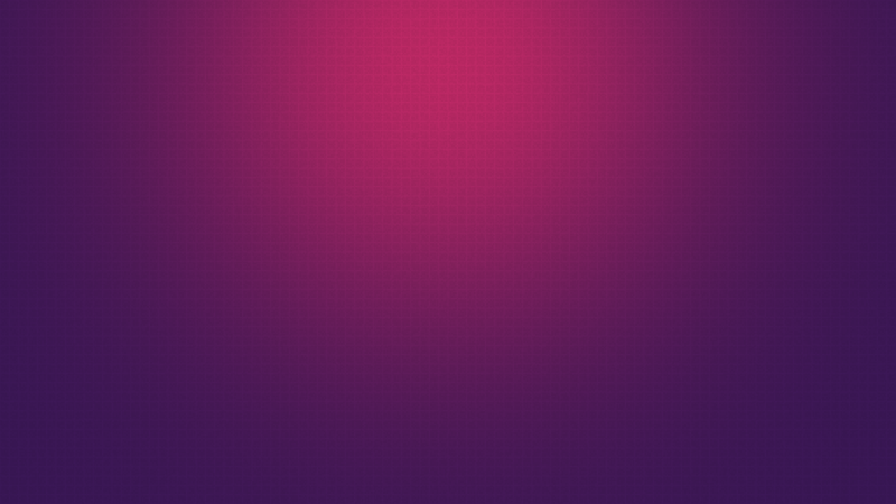
Give the GLSL for this background, as a Shadertoy shader.

```glsl
// Magenta glow near the top of a deep violet backdrop with a faint woven grid.

const vec3 VIOLET = vec3(0.215, 0.087, 0.327);
const vec3 MAGENTA = vec3(0.725, 0.156, 0.385);
const vec2 GLOW_CENTER = vec2(-0.01, 0.885);  // x from the middle, in heights
const float GLOW_RADIUS = 0.56;
const float GRID_CELLS = 54.0;                // cells per canvas height
const float GRID_LINE = 0.0018;               // half width, in heights
const float GRID_STRENGTH = 0.035;
const float GRAIN_CELLS = 288.0;
const float GRAIN_STRENGTH = 0.035;

float hash(vec2 p) {
    vec3 q = fract(p.xyx * 0.1031);
    q += dot(q, q.yzx + 33.33);
    return fract((q.x + q.y) * q.z);
}

// Soft coverage of the thin lines that bound each grid cell.
float wovenGrid(vec2 p, float pixel) {
    vec2 toLine = (0.5 - abs(fract(p * GRID_CELLS) - 0.5)) / GRID_CELLS;
    vec2 lines = 1.0 - smoothstep(vec2(0.0), vec2(GRID_LINE + 0.5 * pixel), toLine);
    return max(lines.x, lines.y);
}

void mainImage(out vec4 fragColor, in vec2 fragCoord) {
    float pixel = 1.0 / iResolution.y;
    vec2 p = (fragCoord - vec2(0.5 * iResolution.x, 0.0)) * pixel;

    // Gaussian glow
    vec2 offset = (p - GLOW_CENTER) / GLOW_RADIUS;
    float glow = exp(-dot(offset, offset));
    vec3 color = mix(VIOLET, MAGENTA, glow);

    // Fabric: pale threads and fine grain
    float grain = hash(floor(p * GRAIN_CELLS) + 400.0) - 0.5;
    float thread = wovenGrid(p, pixel) - 0.3;
    color *= 1.0 + GRID_STRENGTH * thread + GRAIN_STRENGTH * grain;

    fragColor = vec4(color, 1.0);
}
```
